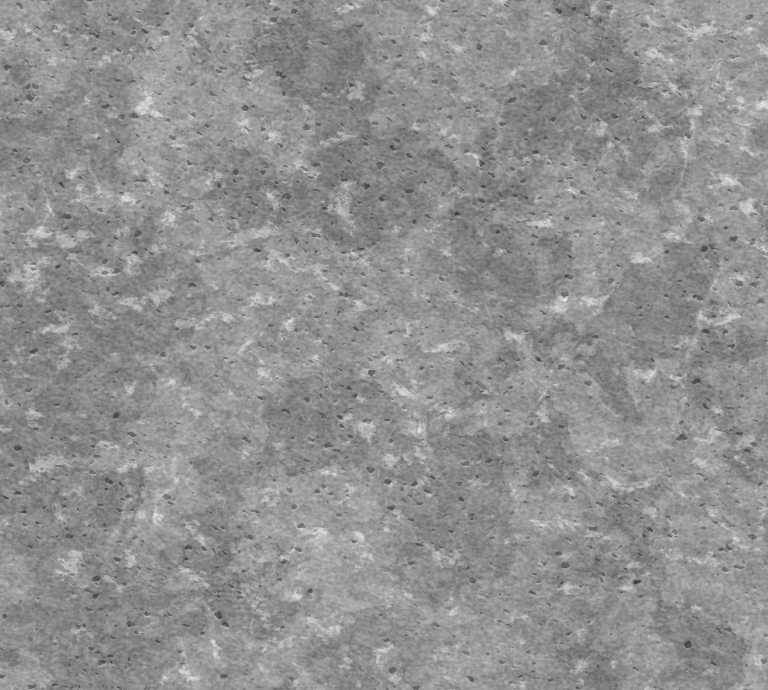
Reproduce this texture procedurally as a Shadertoy shader.

```glsl
vec2 hash2(vec2 cell) {
    uvec2 q = uvec2(ivec2(cell) + 4096);
    uint h = q.x * 1597334673u ^ q.y * 3812015801u;
    h = (h ^ (h >> 15)) * 2246822519u;
    h ^= h >> 13;
    uint k = h * 3266489917u;
    k ^= k >> 16;
    return vec2(float(h & 65535u), float(k & 65535u)) / 65535.0;
}

mat2 rotation(float angle) {
    float c = cos(angle), s = sin(angle);
    return mat2(c, s, -s, c);
}

float cornerSlope(vec2 cell, vec2 offset) {
    float angle = 6.2832 * hash2(cell).x;
    return dot(vec2(cos(angle), sin(angle)), offset);
}

float gradientNoise(vec2 p) {
    vec2 i = floor(p), f = p - i;
    vec2 u = f * f * f * (f * (f * 6.0 - 15.0) + 10.0);
    vec2 e = vec2(1.0, 0.0);
    float low = mix(cornerSlope(i, f), cornerSlope(i + e, f - e), u.x);
    float high = mix(cornerSlope(i + e.yx, f - e.yx), cornerSlope(i + 1.0, f - 1.0), u.x);
    return mix(low, high, u.y);
}

float fbm(vec2 p, int octaves, float gain) {
    float sum = 0.0, amplitude = 0.5;
    for (int i = 0; i < octaves; i++) {
        sum += amplitude * gradientNoise(p);
        p = rotation(0.5) * p * 2.03 + 19.7;
        amplitude *= gain;
    }
    return sum;
}

// Scattered slanted ellipses, one candidate per cell
float pits(vec2 p, float cells, float density, float pixel) {
    vec2 q = p * cells, home = floor(q);
    float cover = 0.0;
    for (int y = -1; y <= 1; y++)
    for (int x = -1; x <= 1; x++) {
        vec2 cell = home + vec2(x, y);
        vec2 place = hash2(cell), shape = hash2(cell + 731.0);
        vec2 d = rotation(0.2 + 0.9 * (shape.x - 0.5)) * (q - cell - place);
        float radius = mix(0.09, 0.27, shape.y * shape.y);
        float dist = length(d * vec2(1.0, mix(1.3, 2.6, shape.x))) - radius;
        float edge = 0.9 * pixel * cells;
        float present = step(hash2(cell + 1567.0).x, density);
        cover = max(cover, present * (1.0 - smoothstep(-edge, edge, dist)));
    }
    return cover;
}

// Thin line along the zero level of a field
float contour(float field, float width) {
    return exp(-field * field / (width * width));
}

void mainImage(out vec4 fragColor, in vec2 fragCoord) {
    float pixel = 1.0 / iResolution.y;
    vec2 p = fragCoord * pixel;
    vec2 slanted = rotation(0.12) * p;

    // Ragged large stains, denser toward the left
    vec2 warp = 0.09 * vec2(fbm(p * 7.0, 4, 0.55), fbm(p * 7.0 + 43.0, 4, 0.55));
    float field = fbm((p + warp) * vec2(5.2, 4.6) + 8.0, 7, 0.6);
    float stainField = field + 0.09 * (p.x - 0.5);
    float stain = 1.0 - smoothstep(-0.035, 0.03, stainField);
    float tone = 0.595 - 0.066 * stain;
    tone += 0.10 * fbm(p * vec2(3.0, 2.0) + 61.0, 3, 0.5);

    // Mid-sized crust, flaked along the bedding
    float flakeField = fbm((slanted + 0.5 * warp) * vec2(19.0, 30.0), 5, 0.62);
    float flakes = smoothstep(-0.03, 0.06, flakeField + 0.12 * field);
    tone += 0.05 * (flakes - 0.55);
    tone += 0.13 * fbm(slanted * vec2(42.0, 68.0) + 5.0, 3, 0.6);

    // Faint tide lines and pale upright veins
    float lineGate = smoothstep(0.02, 0.25, gradientNoise(p * 4.0 + 29.0));
    tone -= 0.055 * lineGate * contour(stainField + 0.03, 0.012);
    float veinField = gradientNoise((p + 0.8 * warp) * vec2(7.0, 2.6) + 77.0);
    float veinGate = smoothstep(0.12, 0.4, gradientNoise(p * 5.5 + 91.0));
    tone += 0.10 * veinGate * contour(veinField, 0.02);

    // Clustered chalky spots
    float chalkGate = smoothstep(0.0, 0.35, gradientNoise(p * vec2(5.0, 4.0) + 113.0));
    float chalk = fbm((slanted + 0.4 * warp) * vec2(21.0, 31.0) + 37.0, 5, 0.65);
    tone += 0.17 * smoothstep(0.12, 0.34, chalk + 0.10 * chalkGate - 0.03);

    // Pits, with a lit lower rim
    float density = clamp(0.55 + 1.1 * gradientNoise(p * 5.0 + 151.0), 0.2, 0.9);
    vec2 ragged = p + 0.004 * vec2(gradientNoise(p * 120.0), gradientNoise(p * 120.0 + 9.0));
    vec2 rimShift = vec2(-0.001, 0.0035);
    float coarse = pits(ragged, 44.0, density, pixel);
    float fine = pits(ragged + 3.0, 85.0, 0.7 * density, pixel);
    float rim = pits(ragged + rimShift, 44.0, density, pixel);
    tone += 0.06 * rim * (1.0 - coarse);
    tone -= 0.17 * coarse + 0.09 * fine * (1.0 - coarse);

    // Fine grain
    tone += 0.09 * gradientNoise(slanted * vec2(130.0, 190.0));
    tone += 0.06 * gradientNoise(p * 235.0 + 7.0);

    fragColor = vec4(vec3(clamp(tone, 0.24, 0.9)), 1.0);
}
```
